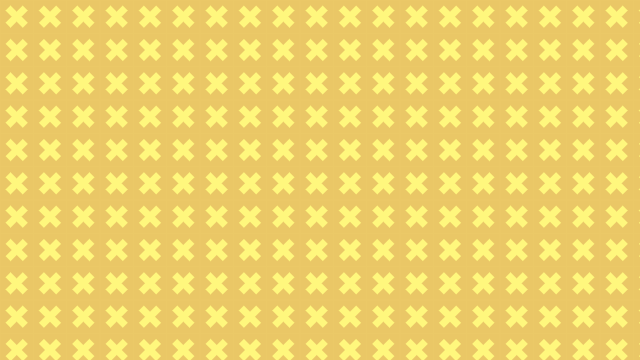
This pattern is drawn by a WebGL 2 fragment shader. Its source:

```glsl
#version 300 es
precision highp float;

uniform vec2 u_resolution;
out vec4 fragColor;

// Lengths are in tile widths
const float TILES_DOWN = 10.8;
const float ARM_LENGTH = 0.365;
const float ARM_HALF_WIDTH = 0.106;
const float SEAM_HALF_WIDTH = 0.012;
const float SEAM_STRENGTH = 0.06;
const vec3 GROUND_COLOR = vec3(0.918, 0.780, 0.400);
const vec3 CROSS_COLOR = vec3(1.000, 0.970, 0.490);

// Distance to a diagonal cross centred on the origin
float crossDistance(vec2 p) {
    vec2 q = abs(vec2(p.x + p.y, p.x - p.y)) * sqrt(0.5);
    float along = max(q.x, q.y);
    float across = min(q.x, q.y);
    return max(along - ARM_LENGTH, across - ARM_HALF_WIDTH);
}

// Coverage of a shape by a pixel of the given size
float coverage(float dist, float pixel) {
    return clamp(0.5 - dist / pixel, 0.0, 1.0);
}

void main() {
    // Square tiles counted from the top left corner
    float pixel = TILES_DOWN / u_resolution.y;
    vec2 fromTopLeft = vec2(gl_FragCoord.x, u_resolution.y - gl_FragCoord.y);
    vec2 tile = fract(fromTopLeft * pixel) - 0.5;

    // Faint seams along the tile borders
    vec2 toBorder = 0.5 - abs(tile);
    float seam = coverage(min(toBorder.x, toBorder.y) - SEAM_HALF_WIDTH, pixel);
    vec3 color = mix(GROUND_COLOR, CROSS_COLOR, seam * SEAM_STRENGTH);

    // Cross in the middle of each tile
    color = mix(color, CROSS_COLOR, coverage(crossDistance(tile), pixel));

    fragColor = vec4(color, 1.0);
}
```
